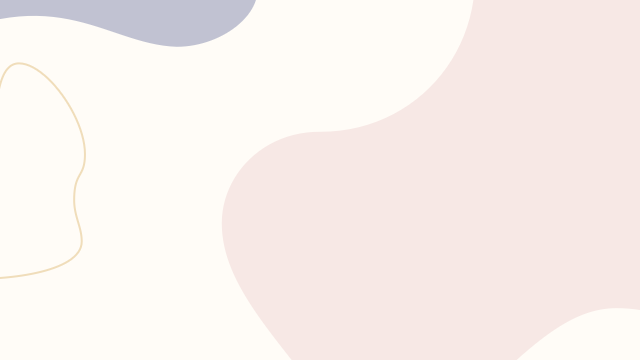
A Shadertoy shader for this background:

```glsl
// Soft pastel background: blush and lavender blobs on cream with a thin gold loop.

// Adds one cubic Bezier to an outline: shape.x is the nearest distance,
// shape.y flips sign at each crossing of a ray going right from p.
void addCurve(inout vec2 shape, vec2 p, vec2 a, vec2 b, vec2 c, vec2 d) {
    vec2 from = a;
    for (int i = 1; i <= 24; i++) {
        float t = float(i) / 24.0, u = 1.0 - t;
        vec2 to = u*u*u*a + 3.0*u*u*t*b + 3.0*u*t*t*c + t*t*t*d;
        vec2 edge = to - from, rel = p - from;
        float along = clamp(dot(rel, edge) / dot(edge, edge), 0.0, 1.0);
        shape.x = min(shape.x, length(rel - edge * along));
        if ((from.y > p.y) != (to.y > p.y) && rel.x < edge.x * rel.y / edge.y)
            shape.y = -shape.y;
        from = to;
    }
}

// Coverage of the enclosed side, smoothed over one pixel
float fill(vec2 shape, float pixel) {
    return clamp(0.5 - shape.x * shape.y / pixel, 0.0, 1.0);
}

void mainImage(out vec4 fragColor, in vec2 fragCoord) {
    // The canvas is 100 units high
    float pixel = 100.0 / iResolution.y;
    vec2 p = fragCoord * pixel;

    vec3 cream = vec3(1.0, 0.99, 0.97);
    vec3 blush = vec3(0.969, 0.91, 0.898);
    vec3 lavender = vec3(0.757, 0.761, 0.822);
    vec3 gold = vec3(0.94, 0.865, 0.73);

    // Cream areas beside the blush blob: left side, then lower right hill
    vec2 paper = vec2(1e3, 1.0);
    addCurve(paper, p, vec2(131.5, 100), vec2(128.5, 79.2), vec2(111.1, 63.4), vec2(89.1, 63.4));
    addCurve(paper, p, vec2(89.1, 63.4), vec2(73.1, 63.6), vec2(61.6, 51.4), vec2(61.6, 38));
    addCurve(paper, p, vec2(61.6, 38), vec2(61.6, 24.8), vec2(70.6, 13.2), vec2(81, 0));
    addCurve(paper, p, vec2(143.5, 0), vec2(153.9, 9.3), vec2(162, 14.4), vec2(171.3, 14.4));
    addCurve(paper, p, vec2(171.3, 14.4), vec2(185.2, 14.4), vec2(196.8, 7.4), vec2(199, -2));
    vec3 color = mix(blush, cream, fill(paper, pixel));

    // Lavender wave along the top left
    vec2 wave = vec2(1e3, 1.0);
    addCurve(wave, p, vec2(0, 94.7), vec2(22, 98.8), vec2(33.6, 87.5), vec2(49.1, 87));
    addCurve(wave, p, vec2(49.1, 87), vec2(59, 87), vec2(68.8, 92.8), vec2(71.1, 100));
    color = mix(color, lavender, fill(wave, pixel));

    // Gold outline at the left edge
    vec2 loop = vec2(1e3, 1.0);
    addCurve(loop, p, vec2(-0.5, 74.1), vec2(0.5, 79.6), vec2(2.3, 82.4), vec2(5.3, 82.4));
    addCurve(loop, p, vec2(5.3, 82.4), vec2(12.7, 82.4), vec2(23.6, 67.6), vec2(23.6, 57.2));
    addCurve(loop, p, vec2(23.6, 57.2), vec2(23.6, 50.5), vec2(20.6, 52.5), vec2(20.6, 44.4));
    addCurve(loop, p, vec2(20.6, 44.4), vec2(20.6, 39.8), vec2(22.7, 37), vec2(22.7, 32.9));
    addCurve(loop, p, vec2(22.7, 32.9), vec2(22.7, 26.4), vec2(10.4, 23.4), vec2(-1.2, 22.7));
    color = mix(color, gold, clamp(0.5 + (0.28 - loop.x) / pixel, 0.0, 1.0));

    fragColor = vec4(color, 1.0);
}
```
